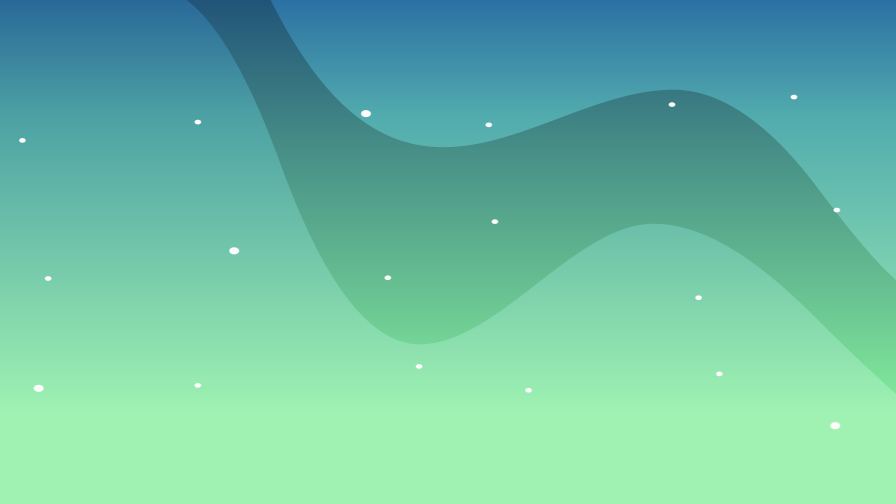
Give the GLSL for this background, as a Shadertoy shader.

```glsl
float hash(vec2 p) {
    return fract(sin(dot(p, vec2(127.1, 311.7))) * 43758.5453);
}

// Cubic through two knots, each holding x, height and slope
float hermite(float x, vec3 a, vec3 b) {
    float w = b.x - a.x;
    float t = (x - a.x) / w;
    float s = 1.0 - t;
    return s * s * ((1.0 + 2.0 * t) * a.y + t * w * a.z)
         + t * t * ((3.0 - 2.0 * t) * b.y - s * w * b.z);
}

float upperEdge(float x) {
    vec3 start = vec3(0.537, 0.0, 2.0);
    vec3 dip = vec3(0.880, 0.292, 0.0);
    vec3 crest = vec3(1.336, 0.178, 0.0);
    vec3 slide = vec3(1.620, 0.370, 1.32);
    if (x < start.x) return start.z * (x - start.x);
    if (x < dip.x) return hermite(x, start, dip);
    if (x < crest.x) return hermite(x, dip, crest);
    if (x < slide.x) return hermite(x, crest, slide);
    return hermite(x, slide, vec3(1.778, 0.556, 0.9));
}

float lowerEdge(float x) {
    vec3 start = vec3(0.370, 0.0, 0.75);
    vec3 fall = vec3(0.556, 0.324, 2.75);
    vec3 dip = vec3(0.833, 0.683, 0.0);
    vec3 crest = vec3(1.296, 0.444, 0.0);
    vec3 slide = vec3(1.620, 0.632, 1.0);
    if (x < start.x) return start.z * (x - start.x);
    if (x < fall.x) return hermite(x, start, fall);
    if (x < dip.x) return hermite(x, fall, dip);
    if (x < crest.x) return hermite(x, dip, crest);
    if (x < slide.x) return hermite(x, crest, slide);
    return hermite(x, slide, vec3(1.778, 0.782, 0.9));
}

// Vertical blend of three colours, meeting at the given depth
vec3 ramp(float y, float middle, float end, vec3 a, vec3 b, vec3 c) {
    vec3 col = mix(a, b, clamp(y / middle, 0.0, 1.0));
    return mix(col, c, clamp((y - middle) / (end - middle), 0.0, 1.0));
}

// Coverage of the area under an edge, softened by its slope
float below(float depth, float slope, float pixel) {
    return clamp(0.5 + depth / (pixel * sqrt(1.0 + slope * slope)), 0.0, 1.0);
}

void mainImage(out vec4 fragColor, in vec2 fragCoord) {
    // Units of canvas height, with y measured down from the top
    float pixel = 1.0 / iResolution.y;
    vec2 p = vec2(fragCoord.x, iResolution.y - fragCoord.y) * pixel;
    float aspect = iResolution.x * pixel;

    // Sky, wave band and foreground
    vec3 sky = ramp(p.y, 0.23, 0.82, vec3(0.17, 0.44, 0.64),
                    vec3(0.32, 0.67, 0.68), vec3(0.63, 0.95, 0.70));
    vec3 band = ramp(p.y, 0.30, 0.78, vec3(0.13, 0.33, 0.47),
                     vec3(0.28, 0.56, 0.53), vec3(0.50, 0.90, 0.60));
    vec3 ground = ramp(p.y, 0.23, 0.82, vec3(0.16, 0.41, 0.60),
                       vec3(0.30, 0.63, 0.64), vec3(0.625, 0.95, 0.695));

    float upper = upperEdge(p.x);
    float lower = lowerEdge(p.x);
    float upperSlope = (upperEdge(p.x + 0.002) - upper) / 0.002;
    float lowerSlope = (lowerEdge(p.x + 0.002) - lower) / 0.002;
    vec3 col = mix(sky, band, below(p.y - upper, upperSlope, pixel));
    col = mix(col, ground, below(p.y - lower, lowerSlope, pixel));

    // Scattered oval dots, one in each cell of a loose grid
    for (int i = 0; i < 18; i++) {
        vec2 cell = vec2(i % 6, i / 6);
        vec2 jitter = vec2(hash(cell), hash(cell + 19.7));
        vec2 center = (cell + 0.15 + 0.7 * jitter) / vec2(6.0, 3.0);
        center = vec2(center.x * aspect, 0.10 + 0.82 * center.y);
        float radius = i % 5 == 2 ? 0.0070 : 0.0046;
        float d = length((p - center) / vec2(1.4, 1.0)) - radius;
        col = mix(col, vec3(0.99), clamp(0.5 - d / pixel, 0.0, 1.0));
    }

    fragColor = vec4(col, 1.0);
}
```
